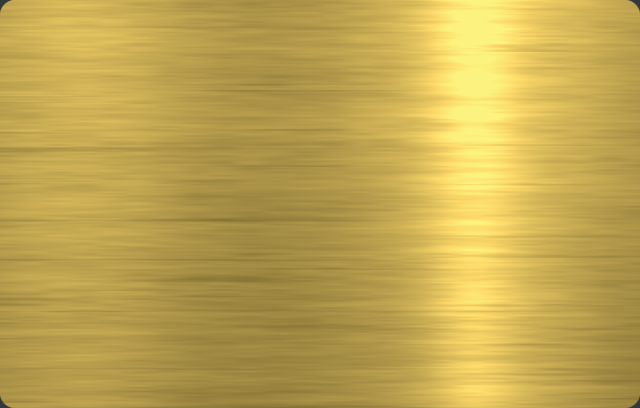
Reproduce this texture procedurally as a Shadertoy shader.

```glsl
// Brushed gold plate with rounded corners and two vertical bands of reflected light.
#define GOLD vec3(1.0, 0.857, 0.415)
#define BACKDROP vec3(0.20, 0.22, 0.23)
#define CORNER_RADIUS 0.038
#define BASE_TONE 0.575
#define TOP_LIFT 0.085
#define LEFT_GLOW 0.17
#define HIGHLIGHT_X 0.742
#define HIGHLIGHT_CORE 0.19
#define HIGHLIGHT_HALO 0.23
#define STREAK_DEPTH 0.30
#define SCRATCH_DEPTH 0.10

float hash(vec2 p) {
    return fract(sin(dot(p, vec2(127.1, 311.7))) * 43758.5453);
}

float noise(vec2 p) {
    vec2 cell = floor(p), f = fract(p);
    f = f * f * (3.0 - 2.0 * f);
    float low = mix(hash(cell), hash(cell + vec2(1, 0)), f.x);
    float high = mix(hash(cell + vec2(0, 1)), hash(cell + vec2(1, 1)), f.x);
    return mix(low, high, f.y);
}

float bell(float x, float center, float width) {
    float d = (x - center) / width;
    return exp(-d * d);
}

float roundedBox(vec2 p, vec2 halfSize, float radius) {
    vec2 q = abs(p) - halfSize + radius;
    return length(max(q, 0.0)) + min(max(q.x, q.y), 0.0) - radius;
}

// Horizontal grain: octaves stretched along x, centred on zero
float brushedGrain(vec2 p) {
    float sum = 0.0, weight = 0.19;
    vec2 scale = vec2(1.6, 42.0);
    for (int i = 0; i < 4; i++) {
        // Shifting each row along x keeps the streak ends from lining up
        vec2 q = p * scale + float(i) * 17.3;
        q.x += 7.0 * hash(vec2(floor(q.y * 0.25), float(i))) * 0.0;
        sum += weight * (noise(q) - 0.5);
        scale *= vec2(2.1, 1.75);
        weight *= 1.12;
    }
    return sum;
}

// Many short thin dark lines that fade in and out along x
float scratches(vec2 p) {
    float line = smoothstep(0.68, 0.95, noise(p * vec2(1.5, 135.0) + 71.0));
    return line * smoothstep(0.2, 0.7, noise(p * vec2(4.0, 70.0) + 9.0));
}

// Broad light and shade over the plate, uv in 0..1
float plateTone(vec2 uv) {
    float tone = BASE_TONE + TOP_LIFT * uv.y;
    tone += LEFT_GLOW * bell(uv.x, 0.12, 0.17) * mix(0.75, 1.1, uv.y);
    float power = mix(0.85, 1.12, smoothstep(0.0, 0.95, uv.y));
    tone += HIGHLIGHT_CORE * power * bell(uv.x, HIGHLIGHT_X, 0.07);
    tone += HIGHLIGHT_HALO * power * bell(uv.x, HIGHLIGHT_X + 0.025, 0.205);
    // Falloff toward the lower right
    tone -= 0.04 * smoothstep(0.85, 1.0, uv.x) * (1.0 - uv.y);
    return tone;
}

void mainImage(out vec4 fragColor, in vec2 fragCoord) {
    vec2 uv = fragCoord / iResolution.xy;
    vec2 p = fragCoord / iResolution.y;
    vec2 halfSize = 0.5 * iResolution.xy / iResolution.y;
    float pixel = 1.0 / iResolution.y;

    // Metal shading, shadows slightly deeper in blue
    float tone = plateTone(uv);
    tone *= 1.015 + STREAK_DEPTH * brushedGrain(p) - SCRATCH_DEPTH * scratches(p);
    vec3 metal = tone * GOLD;
    metal.b -= 0.10 * max(0.64 - tone, 0.0);
    metal.gb += vec2(0.12, 0.35) * max(tone - 0.98, 0.0);
    metal = min(metal, vec3(0.99, 0.95, 0.50));

    // Plate outline
    float edge = roundedBox(p - halfSize, halfSize, CORNER_RADIUS);
    float inside = 1.0 - smoothstep(-0.5 * pixel, pixel, edge);
    inside = max(inside, step(CORNER_RADIUS, max(min(p.x, 2.0 * halfSize.x - p.x), min(p.y, 1.0 - p.y))));
    fragColor = vec4(mix(BACKDROP, metal, inside), 1.0);
}
```
